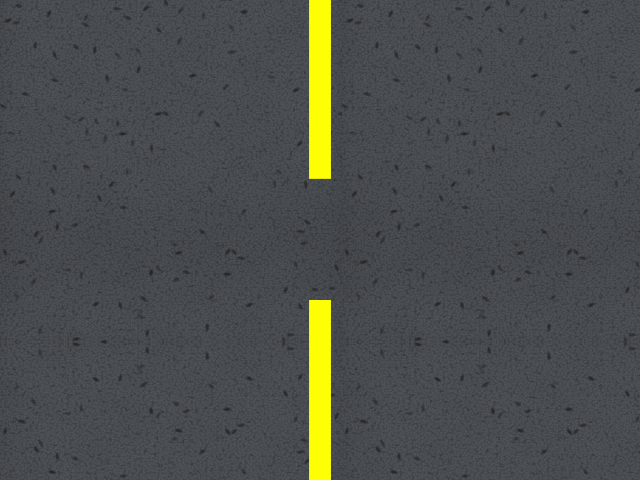
A Shadertoy shader for this texture:

```glsl
// Dark asphalt seen from above with a broken yellow centre line.
// Cellular noise gives the stone grain, scattered slanted cells give the pits;
// the surface repeats sideways and folds over a horizontal seam.

vec2 hash2(vec2 cell) {
    vec3 h = fract(cell.xyx * vec3(0.1031, 0.1030, 0.0973));
    h += dot(h, h.yzx + 33.33);
    return fract((h.xx + h.yz) * h.zy);
}

// Distance to the nearest jittered stone centre, in cell units
float cellular(vec2 p) {
    vec2 cell = floor(p);
    float nearest = 2.0;
    for (int y = -1; y <= 1; y++)
    for (int x = -1; x <= 1; x++) {
        vec2 c = cell + vec2(x, y);
        nearest = min(nearest, length(c + hash2(c) - p));
    }
    return nearest;
}

// Sparse slanted holes; density is the share of cells that hold one
float pits(vec2 p, float density, float radius) {
    vec2 cell = floor(p);
    float dark = 0.0;
    for (int y = -1; y <= 1; y++)
    for (int x = -1; x <= 1; x++) {
        vec2 c = cell + vec2(x, y);
        vec2 kind = hash2(c + 71.0);
        vec2 d = p - c - hash2(c);
        float angle = 6.283 * kind.y;
        d = mat2(cos(angle), sin(angle), -sin(angle), cos(angle)) * d;
        float hole = 1.0 - smoothstep(0.3, 1.3, length(d * vec2(0.65, 1.4)) / radius);
        dark = max(dark, hole * step(kind.x, density) * (0.5 + 0.5 * kind.y));
    }
    return dark;
}

vec3 asphalt(vec2 p) {
    // Tile across, mirror about the lower seam
    vec2 q = vec2(mod(p.x, 0.712), abs(p.y - 0.288));

    float grain = 0.5 - cellular(q * vec2(170.0, 205.0) + 9.0);
    float fine = 0.5 - cellular(q * 310.0 + 40.0);
    float mottle = sin(q.x * 31.0 + 2.0 * sin(q.y * 23.0)) * sin(q.y * 37.0 + sin(q.x * 19.0));
    float light = 1.0 + 0.28 * grain + 0.16 * fine + 0.015 * mottle;

    // Slightly deeper tone beside the seams and across the middle
    float side = min(q.x, 0.712 - q.x);
    light -= 0.06 * exp(-side * 35.0) + 0.05 * exp(-pow((p.y - 0.49) * 9.0, 2.0));
    light -= 0.04 * exp(-q.y * 90.0);

    vec3 color = vec3(0.275, 0.287, 0.304) * light;
    color = mix(color, vec3(0.18, 0.19, 0.19), 0.55 * pits(q * 62.0 + 5.0, 0.3, 0.2));
    return mix(color, vec3(0.12, 0.125, 0.12), 0.8 * pits(q * 27.0 + 17.0, 0.3, 0.15));
}

void mainImage(out vec4 fragColor, in vec2 fragCoord) {
    vec2 p = fragCoord / iResolution.y;
    float pixel = 1.0 / iResolution.y;
    vec3 color = asphalt(p);

    // Two dashes run off the canvas and leave a gap between them
    float edgeX = abs(p.x - 0.6667) - 0.0226;
    float edgeY = 0.1263 - abs(p.y - 0.5013);
    float paint = 1.0 - smoothstep(-0.5 * pixel, 0.5 * pixel, max(edgeX, edgeY));
    color = mix(color, vec3(0.995, 1.0, 0.02), paint);

    fragColor = vec4(color, 1.0);
}
```
